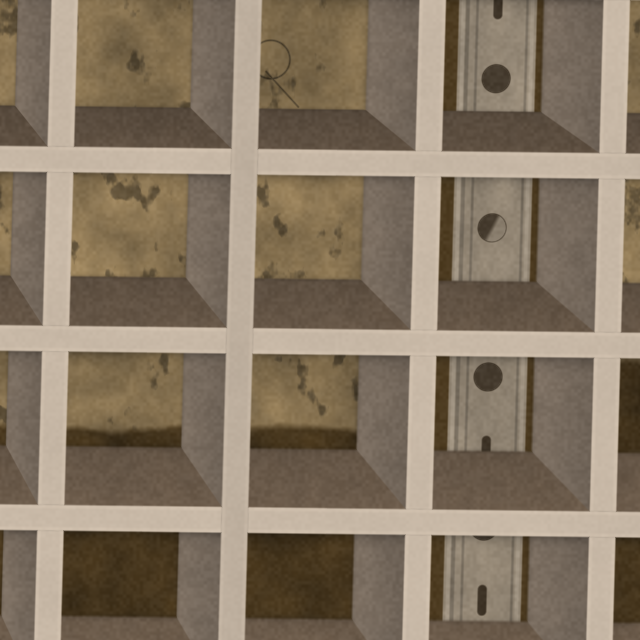
A Shadertoy shader for this pattern:

```glsl
// A pale timber lattice seen slightly from the upper left: each opening shows
// a floor, a right side wall and a stained back wall, one column a metal rail.
// Skewed grid coordinates give the cells; depth grows by column and row.

const vec2 PITCH = vec2(0.2875, 0.280);     // spacing of the bars
const vec2 HALF_BAR = vec2(0.0208, 0.0202); // half widths: posts, shelves
const vec2 ORIGIN = vec2(0.0977, 0.746);    // first crossing
const vec2 SKEW = vec2(0.027, 0.012);       // tilt of posts and shelves
const vec2 DEPTH = vec2(0.066, 0.0775);     // visible side wall and floor
const vec2 DEPTH_STEP = vec2(0.0135, 0.0145);
const float SOFT = 0.0019;                  // edge softness
const float OVER_POST = 1.0;                // post running over the shelves
const float RAIL_COLUMN = 2.0;
const float RAIL_X = 0.775;
const float RAIL_HALF = 0.061;
const float HOLE_PITCH = 0.233;
const vec3 BAR = vec3(0.78, 0.72, 0.65);
const vec3 SIDE = vec3(0.47, 0.42, 0.37);
const vec3 FLOOR = vec3(0.36, 0.305, 0.25);
const vec3 PLASTER = vec3(0.52, 0.44, 0.31);
const vec3 SOOT = vec3(0.26, 0.20, 0.11);
const vec3 METAL = vec3(0.58, 0.53, 0.46);

float hash(vec2 p) {
    vec3 q = fract(p.xyx * 0.1031);
    q += dot(q, q.yzx + 33.33);
    return fract((q.x + q.y) * q.z);
}

float noise(vec2 p) {
    vec2 i = floor(p), f = fract(p);
    f = f * f * (3.0 - 2.0 * f);
    return mix(mix(hash(i), hash(i + vec2(1, 0)), f.x),
               mix(hash(i + vec2(0, 1)), hash(i + vec2(1, 1)), f.x), f.y);
}

float fbm(vec2 p) {
    float sum = 0.0, amp = 0.5;
    for (int i = 0; i < 4; i++) {
        sum += amp * noise(p);
        p = p * 2.03 + 17.0;
        amp *= 0.5;
    }
    return sum;
}

// 1 inside a signed distance, 0 outside
float cover(float d, float soft) { return 1.0 - smoothstep(-soft, soft, d); }

float segment(vec2 p, vec2 a, vec2 b) {
    vec2 ab = b - a;
    return length(p - a - ab * clamp(dot(p - a, ab) / dot(ab, ab), 0.0, 1.0));
}

float centered(float x, float period) { return mod(x + 0.5 * period, period) - 0.5 * period; }

vec3 plasterWall(vec2 p, vec2 cell, float soft) {
    float grime = fbm(p * 16.0 + 40.0);
    vec3 col = PLASTER * (0.72 + 0.56 * grime) * (cell.y == 0.0 ? 1.07 : 0.98);
    float stain = smoothstep(0.60, 0.74, fbm(p * vec2(34.0, 23.0) + 9.0));
    col *= 1.0 - 0.36 * stain;
    // loose loop of wire in one opening
    float wire = min(abs(length(p - vec2(0.423, 0.907)) - 0.030),
                     segment(p, vec2(0.416, 0.888), vec2(0.466, 0.833)));
    col *= 1.0 - 0.42 * cover(wire - 0.0012, soft);
    // soot below a ragged line
    float line = cell.x > RAIL_COLUMN ? 0.56 : 0.668;
    float soot = smoothstep(-0.006, 0.008, 1.0 - p.y - line + 0.025 * (grime - 0.5));
    return mix(col, SOOT * (0.7 + 0.65 * grime), soot);
}

vec3 railWall(vec2 p, float x, float row, float soft) {
    float down = 1.0 - p.y;
    // folded profile: two grooves left, one right
    float groove = cover(abs(x + 0.047) - 0.003, soft)
                 + cover(abs(x + 0.032) - 0.002, soft)
                 + cover(abs(x - 0.046) - 0.002, soft);
    vec3 metal = METAL * (0.87 + 0.26 * fbm(p * vec2(28.0, 14.0)));
    metal *= 1.0 - 0.2 * groove;
    metal += 0.06 * cover(abs(abs(x) - 0.054) - 0.003, soft);
    // alternating round holes and slots
    vec2 h = vec2(x, centered(down - 0.123, HOLE_PITCH));
    vec2 s = vec2(x, centered(down - 0.006, HOLE_PITCH));
    float hole = length(h) - 0.0215;
    float slot = segment(s, vec2(0, -0.017), vec2(0, 0.017)) - 0.007;
    vec3 inside = vec3(0.27, 0.23, 0.18);
    if (row == 0.0) inside = mix(inside, METAL * 0.92, smoothstep(-0.004, 0.006, h.x + 0.5 * h.y));
    metal = mix(metal, vec3(0.24, 0.20, 0.15), cover(min(abs(hole) - 0.001, slot), soft));
    metal = mix(metal, inside, cover(hole, soft));
    return mix(SOOT * 1.15, metal, cover(abs(x) - RAIL_HALF, soft));
}

void mainImage(out vec4 fragColor, in vec2 fragCoord) {
    vec2 p = fragCoord / iResolution.y;
    float soft = max(SOFT, 1.0 / iResolution.y);
    vec2 skewed = vec2(p.x - SKEW.x * (p.y - 0.87),
                       ORIGIN.y - SKEW.y * (p.x - 0.5) - p.y);
    vec2 grid = vec2(skewed.x - ORIGIN.x, skewed.y) / PITCH;
    vec2 cell = floor(grid);
    vec2 local = fract(grid) * PITCH;
    float grain = noise(p * 190.0) - 0.5;

    // box interior: back wall where both depths exceed 1
    vec2 depth = (PITCH - HALF_BAR - local) / (DEPTH + DEPTH_STEP * cell);
    vec3 side = SIDE * (0.92 + 0.14 * depth.x + 0.12 * (fbm(p * 30.0) - 0.5));
    vec3 ground = FLOOR * (1.0 + 0.07 * cell.y + 0.12 * (1.0 - depth.y)) * (0.94 + 0.12 * fbm(p * 45.0));
    vec3 col = mix(side, ground, smoothstep(-0.03, 0.03, depth.x - depth.y));
    vec3 back = cell.x == RAIL_COLUMN ? railWall(p, skewed.x - RAIL_X, cell.y, soft)
                                      : plasterWall(p, cell, soft);
    float inner = min(depth.x, depth.y);
    col = mix(col, back, smoothstep(0.97, 1.03, inner));
    col *= 1.0 - 0.10 * exp(-pow((inner - 1.0) / 0.05, 2.0));
    col *= 1.0 - 0.28 * exp(-max(local.y - HALF_BAR.y, 0.0) / 0.008);
    col += 0.045 * grain;

    // lattice bars with a faint seam where one crosses the other
    vec2 bar = abs(grid - round(grid)) * PITCH - HALF_BAR;
    bool postOver = round(grid.x) == OVER_POST;
    float top = postOver ? bar.x : bar.y;
    float onTop = cover(top, soft);
    float across = mix(postOver ? bar.y : bar.x, top, onTop);
    vec3 wood = BAR * (0.975 + 0.05 * fbm(p * 12.0));
    if (postOver) wood *= mix(1.0, 0.95, cover(bar.x, soft));
    wood *= 1.0 + 0.035 * smoothstep(-0.008, -0.003, across);
    wood *= 1.0 - 0.07 * cover(abs(top) - 0.0008, soft);
    col = mix(col, wood + 0.02 * grain, cover(min(bar.x, bar.y), soft));
    fragColor = vec4(clamp(col, 0.0, 1.0), 1.0);
}
```
